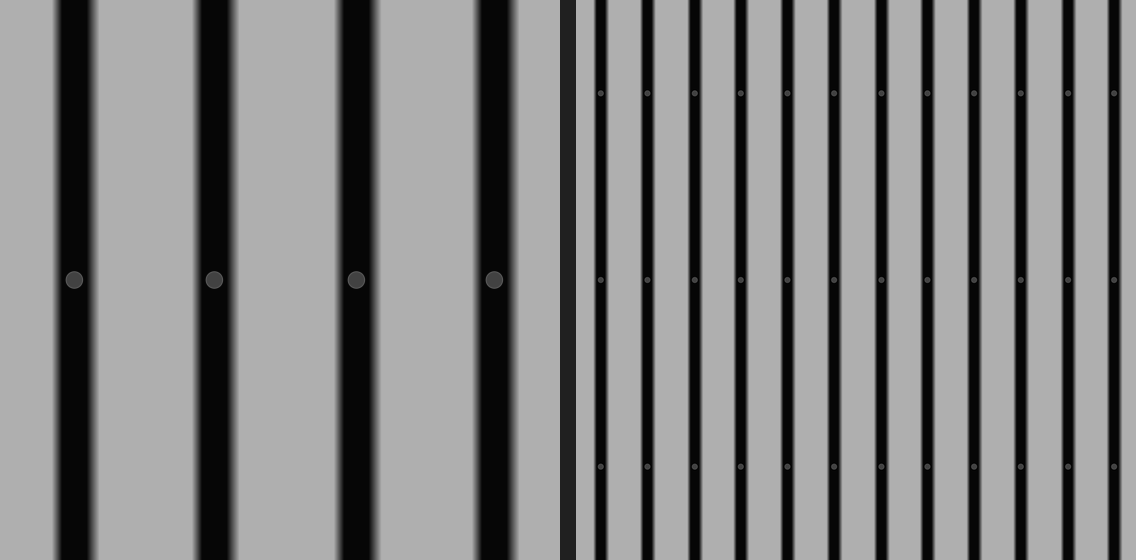
Left, the tile; right, the same tile 3 across and 3 down.
Write a WebGL 1 fragment shader that draws this pattern.

```glsl
precision highp float;
// Four soft-edged black bars on flat grey, each with a small grey dot at mid height.
// Every bar is one wrapped column: a linear ramp on each side of a solid core,
// wider on the right, and one column sits slightly off the regular spacing.

uniform vec2 u_resolution;

#define COLUMNS 4.0
#define BAR_CENTER 0.1328
#define CORE_HALF 0.0221
#define LEFT_FEATHER 0.0182
#define RIGHT_FEATHER 0.0230
#define SHIFTED_COLUMN 2.0
#define COLUMN_SHIFT 0.0036
#define DOT_RADIUS 0.0156
#define DOT_RIM 0.0018
#define GROUND_GREY 0.687
#define BAR_GREY 0.024
#define DOT_GREY 0.26

// Signed distance across the column to its bar center, in canvas units.
float barOffset(float x) {
  float column = floor(x * COLUMNS);
  float shift = COLUMN_SHIFT * (1.0 - step(0.5, abs(column - SHIFTED_COLUMN)));
  return x - column / COLUMNS - BAR_CENTER - shift;
}

// 0 inside the solid core, rising linearly to 1 beyond the feather.
float barFade(float offset) {
  float feather = offset < 0.0 ? LEFT_FEATHER : RIGHT_FEATHER;
  return clamp((abs(offset) - CORE_HALF) / feather, 0.0, 1.0);
}

// Coverage of a disc, smoothed over about one pixel.
float disc(float dist, float radius, float pixel) {
  return 1.0 - smoothstep(-0.7 * pixel, 0.7 * pixel, dist - radius);
}

void main() {
  vec2 uv = gl_FragCoord.xy / u_resolution;
  float pixel = 1.0 / min(u_resolution.x, u_resolution.y);
  float offset = barOffset(uv.x);

  // Bar over the ground
  float grey = mix(BAR_GREY, GROUND_GREY, barFade(offset));

  // Dot with a slightly lighter rim
  float dist = length(vec2(offset, uv.y - 0.5));
  grey = mix(grey, DOT_GREY + 0.1, disc(dist, DOT_RADIUS, pixel));
  grey = mix(grey, DOT_GREY, disc(dist, DOT_RADIUS - DOT_RIM, pixel));

  gl_FragColor = vec4(vec3(grey), 1.0);
}
```
